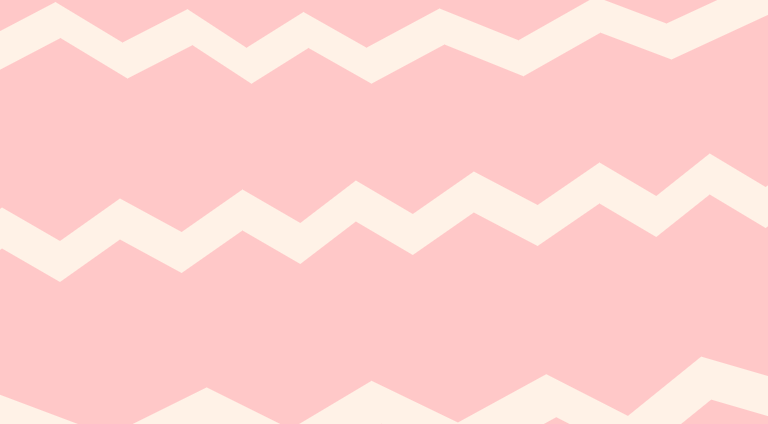
Write a Shadertoy shader that draws this pattern.

```glsl
// Three uneven cream zigzag ribbons running across a flat pink ground.

#define PINK vec3(1.0, 0.786, 0.786)
#define CREAM vec3(1.0, 0.949, 0.904)
#define SPAN 768.0                  // drawing units across the canvas
#define RISE vec3(36.5, 38.0, 45.0) // zigzag height of each ribbon, top to bottom
#define DEPTH vec3(36.0, 41.0, 43.0) // vertical thickness of each ribbon
#define LEAN vec3(5.0, 0.0, 10.0)   // sideways shift of each lower edge
#define LAST_STRIDE vec2(37.0, 70.0) // extra length of the closing stroke

const float PI = 3.14159265;

// Upper-edge corner k of a ribbon; y runs downward from the top.
vec2 corner(int row, float k) {
    float odd = mod(k, 2.0);
    if (row == 0) {
        // arched ribbon with a wavering stride
        float t = k - 4.0;
        float x = 307.5 + 66.0 * t + t * t + 8.0 * cos(PI * (t + 2.0) / 3.0);
        float y = 12.0 - 0.79 * t * t - 0.042 * t * t * t;
        return vec2(x + LAST_STRIDE.x * step(9.5, k), y + RISE.x * odd);
    }
    if (row == 1) {
        // steadily climbing ribbon
        float drift = (2.0 + 0.35 * k) * (1.0 - cos(PI * k / 3.0));
        return vec2(60.0 + 58.8 * k + drift,
                    203.0 - 4.5 * k + RISE.y * (1.0 - odd));
    }
    // broad ribbon, lifted at its right end
    float a = PI * k / 8.0;
    float drift = 30.0 * sin(a) + 6.0 * sin(2.0 * a) + 8.0 * sin(3.0 * a);
    return vec2(87.9 * k - 2.0 + drift + LAST_STRIDE.y * step(8.5, k),
                394.0 - 3.3 * k - 11.0 * step(7.5, k) + RISE.z * odd);
}

// Signed distance below the zigzag edge, corrected for its slope.
float belowEdge(int row, vec2 p) {
    float d = -SPAN;
    vec2 a = corner(row, -2.0);
    for (int i = -1; i < 15; i++) {
        vec2 b = corner(row, float(i));
        if (p.x >= a.x && p.x < b.x) {
            float slope = (b.y - a.y) / (b.x - a.x);
            d = (p.y - a.y - slope * (p.x - a.x)) / sqrt(1.0 + slope * slope);
        }
        a = b;
    }
    return d;
}

void mainImage(out vec4 fragColor, in vec2 fragCoord) {
    float pixel = SPAN / iResolution.x;
    vec2 p = vec2(fragCoord.x, iResolution.y - fragCoord.y) * pixel;

    // Each ribbon lies between an edge and its shifted copy.
    float ribbon = 0.0;
    for (int row = 0; row < 3; row++) {
        float upper = belowEdge(row, p);
        float lower = belowEdge(row, p - vec2(LEAN[row], DEPTH[row]));
        float inside = min(upper, -lower);
        ribbon = max(ribbon, clamp(inside / pixel + 0.5, 0.0, 1.0));
    }
    fragColor = vec4(mix(PINK, CREAM, ribbon), 1.0);
}
```
